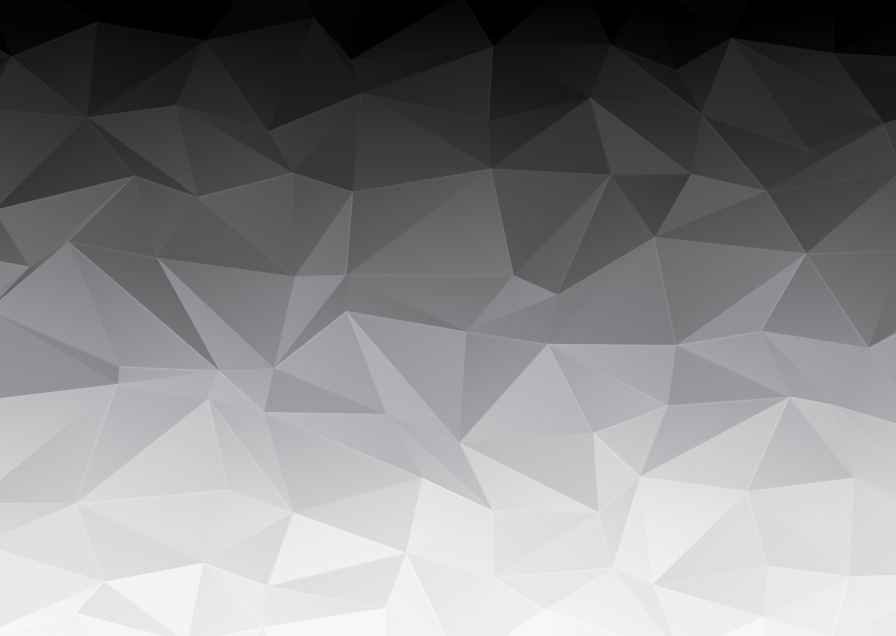
A WebGL 1 fragment shader for this background:

```glsl
precision highp float;

uniform vec2 u_resolution;

const vec2 GRID = vec2(6.6, 8.6);

float hash(vec2 p) {
  return fract(sin(dot(p, vec2(127.1, 311.7))) * 43758.5453);
}

float cross2(vec2 a, vec2 b) {
  return a.x * b.y - a.y * b.x;
}

// Jittered lattice point, in units of the canvas height
vec2 vertex(vec2 id) {
  vec2 jitter = vec2(hash(id), hash(id + 37.4)) - 0.5;
  return (id + 0.84 * jitter) / GRID;
}

// Brightness falls from a pale floor to a black ceiling
float ramp(float y) {
  return clamp(min(0.95 - 0.4 * y, 1.075 - 1.1 * y), 0.0, 1.0);
}

float edgeDistance(vec2 p, vec2 a, vec2 b) {
  return cross2(b - a, p - a) / max(length(b - a), 0.0001);
}

// Shade times coverage, and coverage, of one counter-clockwise facet
vec2 facet(vec2 p, vec2 a, vec2 b, vec2 c, vec2 seed, float pixel) {
  float ab = edgeDistance(p, a, b);
  float bc = edgeDistance(p, b, c);
  float ca = edgeDistance(p, c, a);
  float inside = min(ab, min(bc, ca));
  float coverage = smoothstep(-0.7 * pixel, 0.7 * pixel, inside);

  // Flat tone with a soft slope in a random direction
  vec2 center = (a + b + c) / 3.0;
  float base = ramp(mix(center.y, p.y, 0.45));
  float contrast = 0.035 + 0.3 * base * (1.0 - base);
  float angle = 6.2832 * hash(seed + 5.3);
  float slope = dot(p - center, vec2(cos(angle), sin(angle)));
  float shade = base + contrast * (1.25 * (hash(seed + 11.9) - 0.5) + 2.2 * slope);

  // Faint ridge light on one side
  float ridge = 1.0 - smoothstep(0.0, 0.005, abs(bc));
  shade += 0.4 * contrast * ridge * hash(seed + 23.1);
  return vec2(clamp(shade, 0.0, 0.97), 1.0) * coverage;
}

void main() {
  vec2 p = gl_FragCoord.xy / u_resolution.y;
  float pixel = 1.0 / u_resolution.y;
  vec2 cell = floor(p * GRID);
  vec2 sum = vec2(0.0);

  // Split each nearby quad along a valid diagonal
  for (int j = -1; j <= 1; j++) {
    for (int i = -1; i <= 1; i++) {
      vec2 id = cell + vec2(float(i), float(j));
      vec2 a = vertex(id);
      vec2 b = vertex(id + vec2(1.0, 0.0));
      vec2 c = vertex(id + vec2(1.0, 1.0));
      vec2 d = vertex(id + vec2(0.0, 1.0));
      bool risingFits = min(cross2(b - a, c - a), cross2(c - a, d - a)) > 0.0;
      bool fallingFits = min(cross2(b - a, d - a), cross2(c - b, d - b)) > 0.0;
      if (risingFits && (!fallingFits || hash(id + 71.7) > 0.5)) {
        sum += facet(p, a, b, c, id, pixel);
        sum += facet(p, a, c, d, id + 0.5, pixel);
      } else {
        sum += facet(p, a, b, d, id, pixel);
        sum += facet(p, b, c, d, id + 0.5, pixel);
      }
    }
  }

  // Cool tint in the middle greys
  float shade = sum.x / max(sum.y, 0.001);
  float cool = 0.018 * smoothstep(0.25, 0.6, shade) * (1.0 - smoothstep(0.68, 0.86, shade));
  gl_FragColor = vec4(vec3(shade) + vec3(0.0, 0.0, cool), 1.0);
}
```
